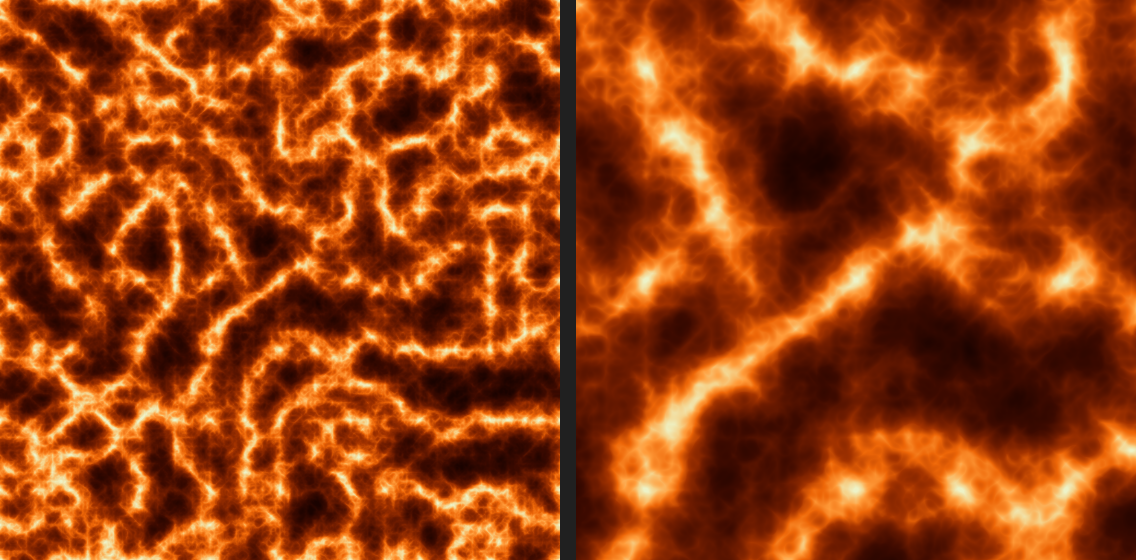
Left, the full canvas; right, a detail of the centre.
Reproduce this texture procedurally as a WebGL 2 fragment shader.

```glsl
#version 300 es
precision highp float;
// Seamless molten lava: glowing veins of turbulent gradient noise between dark crust.

uniform vec2 u_resolution;
out vec4 fragColor;

float hash(vec2 p) {
  return fract(sin(dot(p, vec2(127.1, 311.7))) * 43758.5453);
}

// Unit gradient in one of eight directions; cells wrap at the period.
vec2 gradient(vec2 cell, float period) {
  float angle = floor(hash(mod(cell, period) + period * 1.37) * 8.0) * 0.785398;
  return vec2(cos(angle), sin(angle));
}

// Gradient noise that repeats after a whole number of cells.
float noise(vec2 p, float period) {
  vec2 i = floor(p), f = p - i;
  vec2 w = f * f * f * (f * (f * 6.0 - 15.0) + 10.0);
  vec2 e = vec2(1.0, 0.0);
  float a = dot(gradient(i, period), f);
  float b = dot(gradient(i + e.xy, period), f - e.xy);
  float c = dot(gradient(i + e.yx, period), f - e.yx);
  float d = dot(gradient(i + e.xx, period), f - e.xx);
  return mix(mix(a, b, w.x), mix(c, d, w.x), w.y);
}

// Sum of folded octaves; the folds, slightly rounded, become the veins.
float turbulence(vec2 uv) {
  float sum = 0.0, amplitude = 1.0, period = 8.0;
  for (int octave = 0; octave < 5; octave++) {
    float n = noise(uv * period, period);
    sum += amplitude * sqrt(n * n + 0.0002);
    amplitude *= 0.5;
    period *= 2.0;
  }
  return sum;
}

// Blend to the next colour between two depths.
vec3 blend(vec3 colour, vec3 next, float from, float to, float depth) {
  return mix(colour, next, clamp((depth - from) / (to - from), 0.0, 1.0));
}

// From white-hot veins at depth 0 to cold crust.
vec3 lavaColour(float depth) {
  vec3 c = vec3(0.93, 0.95, 0.78);
  c = blend(c, vec3(0.96, 0.82, 0.54), 0.045, 0.11, depth);
  c = blend(c, vec3(1.00, 0.61, 0.23), 0.11, 0.165, depth);
  c = blend(c, vec3(0.93, 0.40, 0.03), 0.165, 0.235, depth);
  c = blend(c, vec3(0.64, 0.20, 0.00), 0.235, 0.322, depth);
  c = blend(c, vec3(0.44, 0.11, 0.00), 0.322, 0.427, depth);
  c = blend(c, vec3(0.24, 0.04, 0.00), 0.427, 0.58, depth);
  return blend(c, vec3(0.10, 0.01, 0.00), 0.58, 0.8, depth);
}

void main() {
  vec2 uv = gl_FragCoord.xy / u_resolution;
  fragColor = vec4(lavaColour(turbulence(uv)), 1.0);
}
```
